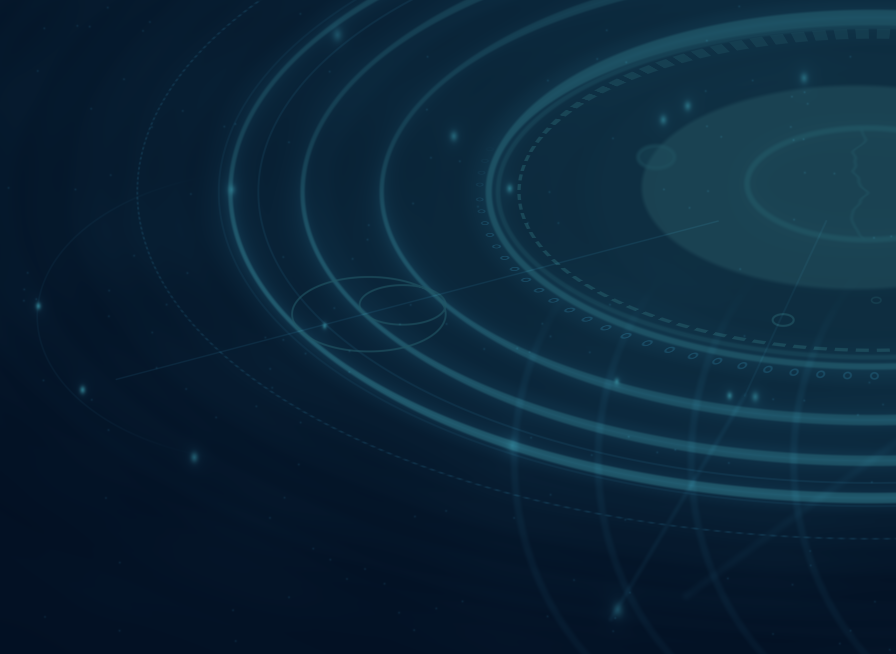
Write a Shadertoy shader that draws this background.

```glsl
// Tilted orbital rings with glowing nodes around a pale disc, on deep navy.

const float UNITS = 562.0;                    // design units per canvas height
const vec2 CENTER = vec2(750.0, 397.0);       // shared centre of the orbits
const vec2 DISC_CENTER = vec2(735.0, 401.0);
const vec2 DISC_RADII = vec2(184.0, 88.0);
const vec2 HUB_RADII = vec2(330.0, 150.0);    // bright ring around the disc
const vec2 DASH_RADII = vec2(304.0, 136.0);
const float DASHES = 104.0;
const vec3 NIGHT = vec3(0.012, 0.070, 0.145);
const vec3 DEEP = vec3(0.035, 0.145, 0.225);
const vec3 HAZE = vec3(0.068, 0.205, 0.275);
const vec3 PALE = vec3(0.112, 0.275, 0.335);
const vec3 LINE = vec3(0.130, 0.340, 0.395);
const vec3 SPARK = vec3(0.170, 0.450, 0.510);

// Broad orbits: horizontal radius, vertical radius, strength
const vec3 ORBITS[3] = vec3[3](
    vec3(552.0, 263.0, 0.62), vec3(490.0, 231.0, 0.54), vec3(422.0, 196.0, 0.50));

// Glowing nodes: position, size
const vec3 NODES[16] = vec3[16](
    vec3(33, 299, 2.6), vec3(71, 227, 2.8), vec3(167, 169, 3.6), vec3(199, 399, 3.6),
    vec3(290, 532, 4.5), vec3(390, 445, 3.6), vec3(438, 400, 3.0), vec3(279, 282, 2.2),
    vec3(570, 459, 3.4), vec3(591, 471, 3.4), vec3(691, 495, 3.6), vec3(530, 234, 2.6),
    vec3(627, 222, 2.7), vec3(649, 221, 3.4), vec3(440, 179, 4.6), vec3(531, 38, 5.0));

float hash(vec2 p) {
    return fract(sin(dot(p, vec2(127.1, 311.7))) * 43758.5453);
}

float noise(vec2 p) {
    vec2 i = floor(p), f = fract(p);
    f = f * f * (3.0 - 2.0 * f);
    return mix(mix(hash(i), hash(i + vec2(1, 0)), f.x),
               mix(hash(i + vec2(0, 1)), hash(i + vec2(1, 1)), f.x), f.y);
}

// Approximate signed distance to an axis-aligned ellipse
float ellipse(vec2 d, vec2 r) {
    float k = length(d / r);
    return (k - 1.0) * k / max(length(d / (r * r)), 1e-5);
}

float segment(vec2 p, vec2 a, vec2 b) {
    vec2 e = b - a;
    return length(p - a - e * clamp(dot(p - a, e) / dot(e, e), 0.0, 1.0));
}

float stroke(float d, float halfWidth, float soft) {
    return 1.0 - smoothstep(halfWidth - soft * 0.5, halfWidth + soft, abs(d));
}

float glow(float d, float size) {
    return exp(-abs(d) / size);
}

void mainImage(out vec4 fragColor, in vec2 fragCoord) {
    float px = UNITS / iResolution.y;
    vec2 p = fragCoord * px;
    vec2 d = p - CENTER;
    float radius = length(d / ORBITS[0].xy);
    float lower = smoothstep(60.0, -60.0, d.y);

    // Backdrop: navy corners rising to teal haze around the hub
    vec3 col = mix(NIGHT, DEEP, exp(-1.1 * pow(radius, 2.6)));
    col = mix(col, DEEP, 0.30 * smoothstep(100.0, 560.0, p.y));
    col = mix(col, HAZE, 0.85 * exp(-2.3 * radius * radius));
    col += LINE * 0.045 * (noise(p / vec2(110.0, 60.0)) - 0.5);
    float grooves = noise(vec2(radius * 34.0, 3.0)) - 0.4;
    col += LINE * 0.07 * grooves * exp(-2.0 * abs(radius - 1.0));

    // Broad orbits: thin on the lower left, wide at top and bottom
    for (int i = 0; i < 3; i++) {
        vec2 r = ORBITS[i].xy;
        float e = ellipse(d, r);
        float steep = smoothstep(0.45, 1.0, abs(d.y / r.y));
        float width = 1.5 + 2.6 * steep;
        col = mix(col, LINE, ORBITS[i].z * (0.65 + 0.35 * lower) * stroke(e, width, px + 0.8));
        col += LINE * (0.07 + 0.07 * lower) * (glow(e, 16.0) + glow(e, 5.0));
    }

    // Hairline orbits, the outer one dotted
    float angle = atan(d.y / HUB_RADII.y, d.x / HUB_RADII.x);
    float dots = 0.55 + 0.45 * sin(angle * 420.0);
    col += LINE * 0.24 * dots * stroke(ellipse(d, vec2(632, 298)), 0.6, px);
    col += LINE * 0.14 * stroke(ellipse(d, vec2(528, 250)), 0.6, px);
    col += LINE * 0.10 * stroke(ellipse(d, vec2(562, 270)), 0.6, px);
    float farOrbit = ellipse(p - vec2(233, 290), vec2(201, 125));
    col += LINE * 0.09 * smoothstep(190.0, 60.0, p.x) * stroke(farOrbit, 0.5, px);

    // Hub ring, its inner twin, dashes and bead trail
    float hub = ellipse(d, HUB_RADII);
    float top = smoothstep(0.2, 1.0, d.y / HUB_RADII.y);
    col = mix(col, LINE, 0.55 * stroke(hub, 2.2 + 4.0 * top, px + 1.0));
    col = mix(col, LINE, 0.30 * stroke(hub + 8.0, 1.5, px + 1.0));
    col += LINE * 0.17 * glow(hub, 13.0);
    float dash = smoothstep(0.34, 0.28, abs(fract(angle * DASHES / 6.28319) - 0.5));
    float dashLine = stroke(ellipse(d, DASH_RADII), 1.2 + 3.0 * top, px);
    col = mix(col, LINE, (0.65 - 0.35 * top) * dash * dashLine);
    vec2 bead = vec2((fract(angle * 15.0) - 0.5) * 20.0, hub - 8.0);
    col += LINE * 0.28 * lower * stroke(length(bead) - 2.6, 0.5, px);

    // Pale disc with a ringed globe and a wandering coastline
    float disc = ellipse(p - DISC_CENTER, DISC_RADII);
    col = mix(col, PALE, 0.80 * smoothstep(2.0, -3.0, disc));
    float globe = ellipse(p - vec2(745, 404), vec2(103, 48));
    col = mix(col, LINE, 0.55 * stroke(globe, 1.8, 2.5) + 0.16 * glow(globe, 9.0));
    float coast = p.x - 738.0 - 5.0 * sin(p.y * 0.13) - 8.0 * (noise(p.yy / 9.0) - 0.5);
    col = mix(col, LINE, 0.40 * smoothstep(2.0, -3.0, globe) * stroke(coast, 1.0, 2.0));

    // Small ellipses, ringlets and a moon
    float loops = stroke(ellipse(p - vec2(317, 292), vec2(66, 32)), 0.6, px)
                + stroke(ellipse(p - vec2(346, 300), vec2(37, 17)), 0.6, px)
                + stroke(ellipse(p - vec2(673, 287), vec2(9, 5)), 0.7, px)
                + 0.6 * stroke(ellipse(p - vec2(753, 304), vec2(4, 2.5)), 0.5, px);
    col = mix(col, LINE, 0.62 * min(loops, 1.0));
    float moon = ellipse(p - vec2(564, 427), vec2(16, 10));
    col = mix(col, LINE, 0.28 * smoothstep(2.0, -2.0, moon) + 0.25 * stroke(moon, 1.2, 2.0));

    // Faint sweeping arcs and straight sight lines
    for (int i = 0; i < 4; i++) {
        float left = 442.0 + 68.0 * float(i) + 4.0 * float(i * i);
        float arc = ellipse(p - vec2(left + 210.0, 166), vec2(210, 235));
        float fade = smoothstep(340.0, 220.0, p.y) * smoothstep(left + 200.0, left, p.x);
        col += LINE * 0.10 * fade * stroke(arc, 2.2, 3.0);
    }
    col += LINE * 0.17 * stroke(segment(p, vec2(100, 236), vec2(617, 372)), 0.4, px);
    col += LINE * 0.10 * stroke(segment(p, vec2(525, 30), vec2(640, 222)), 1.2, 2.5);
    col += LINE * 0.10 * stroke(segment(p, vec2(640, 222), vec2(710, 372)), 0.6, px);
    col += LINE * 0.07 * stroke(segment(p, vec2(590, 50), vec2(770, 182)), 2.0, 4.0);

    // Glowing nodes and scattered dust
    for (int i = 0; i < 16; i++) {
        vec2 q = (p - NODES[i].xy) * vec2(1.15, 0.85);
        float reach = length(q) / NODES[i].z;
        float strength = mix(0.75, 0.32, smoothstep(2.6, 4.4, NODES[i].z));
        col = mix(col, SPARK, strength * exp(-reach * reach));
        col += SPARK * 0.16 * exp(-reach * 0.7);
    }
    vec2 cell = floor(p / 14.0);
    vec2 speck = (fract(p / 14.0) - 0.2 - 0.6 * vec2(hash(cell), hash(cell + 7.0))) * 14.0;
    col += LINE * 0.18 * step(0.93, hash(cell + 19.0)) * exp(-dot(speck, speck));

    fragColor = vec4(clamp(col, 0.0, 1.0), 1.0);
}
```
